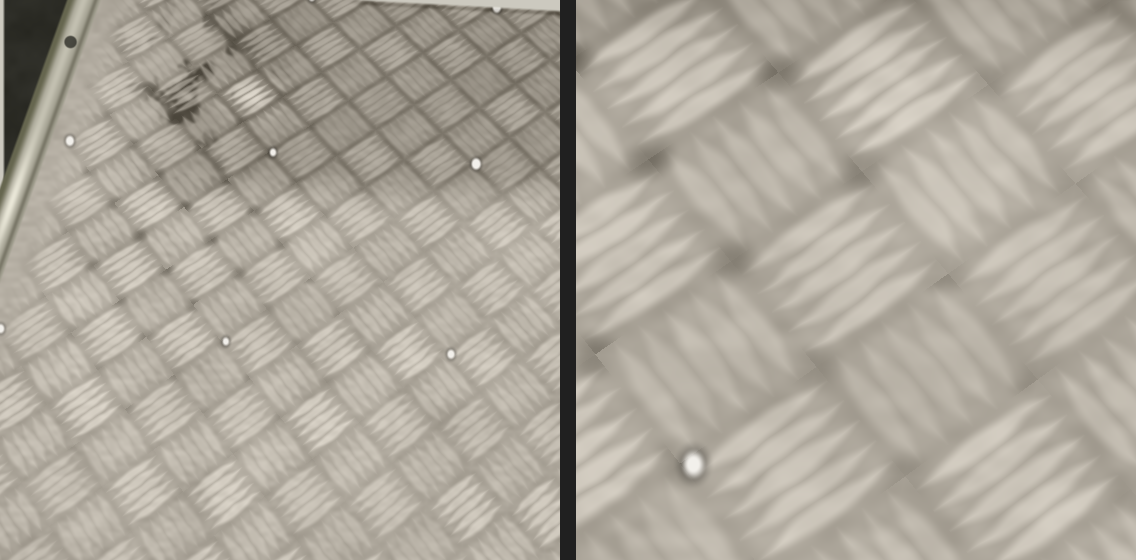
Left: the whole. Right: its middle third, enlarged.
Write a Shadertoy shader that draws this texture.

```glsl
// Worn five-bar tread plate in perspective, with rivets, stains and a metal frame.

// Plate lattice: origin, step across, step up, and perspective shrink per row
const vec2 ORIGIN = vec2(0.1107, 0.1341);
const vec2 STEP_ACROSS = vec2(0.1445, -0.0082);
const vec2 STEP_UP = vec2(0.0493, 0.1497);
const float SHRINK = 0.039;

// Raised bars, in cell units
const float BAR_PITCH = 0.185;
const float BAR_HALF_LENGTH = 0.43;
const float BAR_HALF_WIDTH = 0.078;
const float BAR_SOFTNESS = 0.045;

// Rivets, in lattice units, with their radius on the canvas
const vec2 RIVET_OFFSET = vec2(1.56, 2.0);
const float RIVET_SPACING = 3.0;
const float RIVET_RADIUS = 0.0075;

// Tones and colours
const float PLATE_TONE = 0.70;
const float SHADE_DEPTH = 0.125;
const vec3 WARM_TINT = vec3(0.0, 0.025, 0.07);
const vec3 STAIN_COLOR = vec3(0.25, 0.23, 0.19);
const vec3 RIVET_COLOR = vec3(0.95, 0.94, 0.92);
const vec3 VOID_COLOR = vec3(0.17, 0.17, 0.145);
const vec3 OLIVE_COLOR = vec3(0.40, 0.40, 0.31);
const vec3 RAIL_COLOR = vec3(0.64, 0.63, 0.57);
const vec3 TRIM_COLOR = vec3(0.80, 0.79, 0.75);

// Frame on the left and worn area
const float FRAME_SLANT = 0.358;
const float VOID_EDGE = 0.120;
const float RAIL_EDGE = 0.180;
const vec2 WORN_CENTER = vec2(0.36, 0.85);
const vec2 GLINT_CENTER = vec2(0.45, 0.83);
const vec2 SCREW_CENTER = vec2(0.126, 0.925);

float hash(vec2 p) {
    return fract(sin(dot(p, vec2(127.1, 311.7))) * 43758.5453);
}

float noise(vec2 p) {
    vec2 i = floor(p), f = fract(p);
    f = f * f * (3.0 - 2.0 * f);
    return mix(mix(hash(i), hash(i + vec2(1, 0)), f.x),
               mix(hash(i + vec2(0, 1)), hash(i + vec2(1, 1)), f.x), f.y);
}

float fbm(vec2 p) {
    return 0.55 * noise(p) + 0.3 * noise(p * 2.1 + 7.3) + 0.15 * noise(p * 4.3 + 3.1);
}

// Soft spot that falls off from its center
float spot(vec2 p, vec2 center, vec2 size) {
    vec2 d = (p - center) / size;
    return exp(-dot(d, d));
}

vec2 canvasToLattice(vec2 uv) {
    return inverse(mat2(STEP_ACROSS, STEP_UP - SHRINK * uv)) * (uv - ORIGIN);
}

vec2 latticeToCanvas(vec2 q) {
    return (ORIGIN + STEP_ACROSS * q.x + STEP_UP * q.y) / (1.0 + SHRINK * q.y);
}

// Five tapered bars; x runs along them, y across
float barRidge(vec2 p, float soft) {
    float row = clamp(round(p.y / BAR_PITCH), -2.0, 2.0);
    float taper = p.x / BAR_HALF_LENGTH;
    float d = abs(p.y - row * BAR_PITCH) - BAR_HALF_WIDTH * (1.0 - taper * taper);
    return 1.0 - smoothstep(-soft, soft, d);
}

void mainImage(out vec4 fragColor, in vec2 fragCoord) {
    vec2 uv = fragCoord / iResolution.xy;
    float px = 1.5 / iResolution.y;
    float aa = max(px, 0.003);
    float fromTop = 1.0 - uv.y;
    float frame = uv.x + FRAME_SLANT * fromTop;

    // Checker of bar groups in alternating directions
    vec2 lattice = canvasToLattice(uv);
    vec2 diagonal = vec2(lattice.x + lattice.y, lattice.x - lattice.y);
    vec2 cell = round(diagonal);
    vec2 local = diagonal - cell;
    float crossing = mod(cell.x + cell.y, 2.0);
    vec2 barSpace = crossing < 0.5 ? local : local.yx;
    barSpace += 0.03 * (vec2(noise(uv * 60.0), noise(uv * 60.0 + 9.0)) - 0.5);
    float ridge = barRidge(barSpace, max(BAR_SOFTNESS, px * 8.0));
    float wear = 0.75 + 0.5 * hash(cell);
    float onPattern = smoothstep(0.19, 0.26, frame);

    // Plate tone: broad shadow, bars, grooves and grain
    float grain = fbm(uv * 9.0) - 0.5;
    float shade = smoothstep(0.61, 0.71, uv.y + 0.06 * grain) * smoothstep(0.12, 0.5, uv.x);
    float tone = PLATE_TONE - SHADE_DEPTH * shade + 0.08 * grain;
    tone += 0.05 * (noise(uv * vec2(70.0, 110.0)) - 0.5);
    float relief = mix(0.115, 0.07, crossing) * wear * mix(1.0, 0.8, shade);
    tone += onPattern * (relief * ridge - 0.012);
    vec2 edge = 0.5 - abs(local);
    float seam = 1.0 - smoothstep(0.0, 0.11, min(edge.x, edge.y));
    tone -= onPattern * seam * (0.025 + 0.06 * shade);
    tone += 0.22 * ridge * spot(uv, GLINT_CENTER, vec2(0.05, 0.035));
    vec3 color = tone - WARM_TINT;

    // Stains gather in grooves and at block corners
    float worn = spot(uv, WORN_CENTER, vec2(0.12, 0.13));
    float blotch = smoothstep(0.46, 0.72, fbm(uv * 24.0));
    float corner = 1.0 - smoothstep(0.02, 0.22, length(edge));
    float reach = spot(uv, vec2(0.36, 0.6), vec2(0.26, 0.38));
    float stain = worn * blotch * (1.0 - 0.7 * ridge) + 0.55 * corner * reach * hash(cell + sign(local));
    color = mix(color, STAIN_COLOR, clamp(stain * onPattern, 0.0, 0.85));

    // Rivets with a dim rim
    vec2 rivetId = round((lattice - RIVET_OFFSET) / RIVET_SPACING);
    vec2 rivetPos = latticeToCanvas(RIVET_OFFSET + rivetId * RIVET_SPACING);
    float rivetSize = RIVET_RADIUS * (0.8 + 0.4 * hash(rivetId + 4.0));
    float rivetDist = length((uv - rivetPos) * vec2(1.1, 0.9)) - rivetSize;
    color *= 1.0 - 0.2 * (1.0 - smoothstep(0.0, 0.008, rivetDist));
    color = mix(color, RIVET_COLOR, 1.0 - smoothstep(-aa, aa, rivetDist));

    // Slanted rail, its highlight and the dark gap behind it
    float along = (frame - VOID_EDGE) / (RAIL_EDGE - VOID_EDGE);
    vec3 rail = mix(OLIVE_COLOR, RAIL_COLOR, smoothstep(0.1, 0.35, along));
    float gleam = exp(-pow((along - 0.5) / 0.17, 2.0));
    rail += gleam * (0.12 + 0.16 * spot(uv, vec2(0.03, 0.63), vec2(0.06, 0.1)));
    rail -= 0.16 * exp(-pow((along - 0.85) / 0.08, 2.0));
    rail = mix(rail, VOID_COLOR, 0.8 * (1.0 - smoothstep(0.009, 0.013, length(uv - SCREW_CENTER))));
    color = mix(rail, color, smoothstep(-aa, aa, frame - RAIL_EDGE));
    vec3 gap = VOID_COLOR + 0.08 * (fbm(uv * 18.0) - 0.5);
    gap = mix(TRIM_COLOR, gap, smoothstep(-aa, aa, uv.x - 0.007));
    color = mix(gap, color, smoothstep(-aa, aa, frame - VOID_EDGE));

    // Pale trim across the upper right corner
    float trim = fromTop - 0.054 * (uv.x - 0.638);
    float trimSide = smoothstep(0.62, 0.66, uv.x);
    color -= 0.12 * trimSide * exp(-pow((trim - 0.005) / 0.004, 2.0));
    color = mix(color, TRIM_COLOR, trimSide * (1.0 - smoothstep(-aa, aa, trim)));

    fragColor = vec4(clamp(color, 0.0, 1.0), 1.0);
}
```
